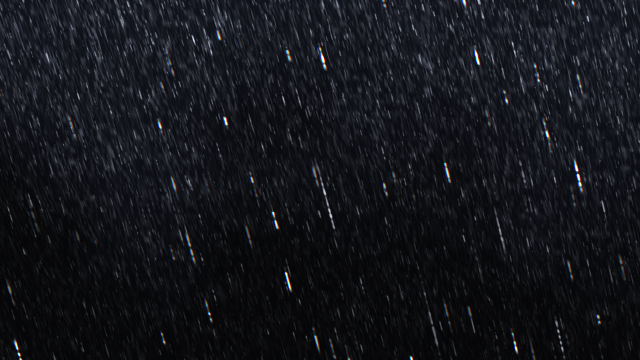
This texture is drawn by a WebGL 1 fragment shader. Its source:

```glsl
precision highp float;
// Slanted night rain: a dim blue-black sky, fine streaked grain, and several
// layers of tapered, beaded streaks placed by jittered cells. The brightest
// drops split into colour fringes; light fades from the top to the bottom.

uniform vec2 u_resolution;

#define SLANT 0.31
#define SLANT_FALLOFF 0.055
#define SOFTNESS 0.0023
#define FRINGE 0.0017
#define GRAIN_GAIN 0.135
#define MIST_GAIN 0.50
#define DROP_GAIN 0.75
#define FLASH_GAIN 1.25
#define TRAIL_GAIN 0.80
#define SKY_LOW vec3(0.020, 0.021, 0.027)
#define SKY_HIGH vec3(0.058, 0.066, 0.098)
#define RAIN_TINT vec3(0.94, 0.97, 1.04)

float hash(vec2 p) {
  vec3 q = fract(vec3(p.xyx) * 0.1031);
  q += dot(q, q.yzx + 33.33);
  return fract((q.x + q.y) * q.z);
}

float noise(vec2 p) {
  vec2 i = floor(p);
  vec2 f = fract(p);
  f = f * f * (3.0 - 2.0 * f);
  vec2 e = vec2(1.0, 0.0);
  return mix(mix(hash(i), hash(i + e), f.x),
             mix(hash(i + e.yx), hash(i + e.xx), f.x), f.y);
}

// One randomly sized streak per occupied cell; columns are shifted in y.
float streaks(vec2 p, vec2 cell, float halfWidth, float density, float seed) {
  float column = floor(p.x / cell.x);
  float row = p.y / cell.y + 17.0 * hash(vec2(column, seed));
  vec2 id = vec2(column, floor(row)) + seed * 7.3;
  vec2 q = (vec2(fract(p.x / cell.x), fract(row)) - 0.5) * cell;

  float present = step(hash(id), density);
  float room = max(cell.x - 2.0 * (1.3 * halfWidth + SOFTNESS), 0.0);
  float centre = (hash(id + 11.7) - 0.5) * room;
  float halfLength = cell.y * mix(0.10, 0.34, hash(id + 23.1));
  float brightness = hash(id + 37.9);

  // Uneven width and broken beads along the streak
  float bead = noise(vec2(column * 3.7 + seed, p.y * 125.0));
  float width = halfWidth * mix(0.5, 1.3, bead);
  float across = 1.0 - smoothstep(width - SOFTNESS, width + SOFTNESS,
                                  abs(q.x - centre));
  float along = 1.0 - smoothstep(0.45, 1.0, abs(q.y) / halfLength);
  float gaps = mix(0.25, 1.0, smoothstep(0.2, 0.7, bead));
  return present * across * along * gaps * mix(0.12, 1.0, brightness * brightness);
}

// Large bright drops
float flashes(vec2 p) {
  return streaks(p, vec2(0.050, 0.17), 0.0027, 0.26, 5.0);
}

void main() {
  vec2 uv = gl_FragCoord.xy / u_resolution.y;
  vec2 rain = vec2(uv.x + uv.y * (SLANT - SLANT_FALLOFF * uv.x), uv.y);

  // Sky glow with slow cloud variation
  float cloud = noise(uv * 2.6 + 4.0) * 0.65 + noise(uv * 6.0 + 9.0) * 0.35;
  float glow = smoothstep(0.08, 1.05, uv.y + 0.5 * (cloud - 0.5));
  vec3 color = mix(SKY_LOW, SKY_HIGH, glow);

  // Fine grain drawn out along the rain
  float grain = noise(rain * vec2(260.0, 60.0))
              * mix(0.55, 1.45, noise(rain * vec2(90.0, 24.0) + 31.0));
  float light = GRAIN_GAIN * grain * grain * mix(0.28, 1.2, glow);

  // Distant mist and middle-sized drops
  float mist = streaks(rain, vec2(0.008, 0.055), 0.0012, 0.60, 1.0)
             + streaks(rain + 0.37, vec2(0.011, 0.080), 0.0014, 0.55, 2.0);
  light += MIST_GAIN * mist * mix(0.28, 1.0, glow);
  float drops = streaks(rain, vec2(0.021, 0.10), 0.0017, 0.42, 3.0);
  light += DROP_GAIN * drops * mix(0.55, 1.0, glow);

  // Long broken trails
  float trails = streaks(rain, vec2(0.12, 0.46), 0.0026, 0.32, 4.0);
  light += TRAIL_GAIN * trails;
  color += light * RAIN_TINT;

  // Bright drops with blue on the left and red on the right
  vec2 shift = vec2(FRINGE, 0.0);
  vec3 flash = vec3(flashes(rain - shift), flashes(rain), flashes(rain + shift));
  color += FLASH_GAIN * flash;

  gl_FragColor = vec4(min(color, 1.0), 1.0);
}
```
